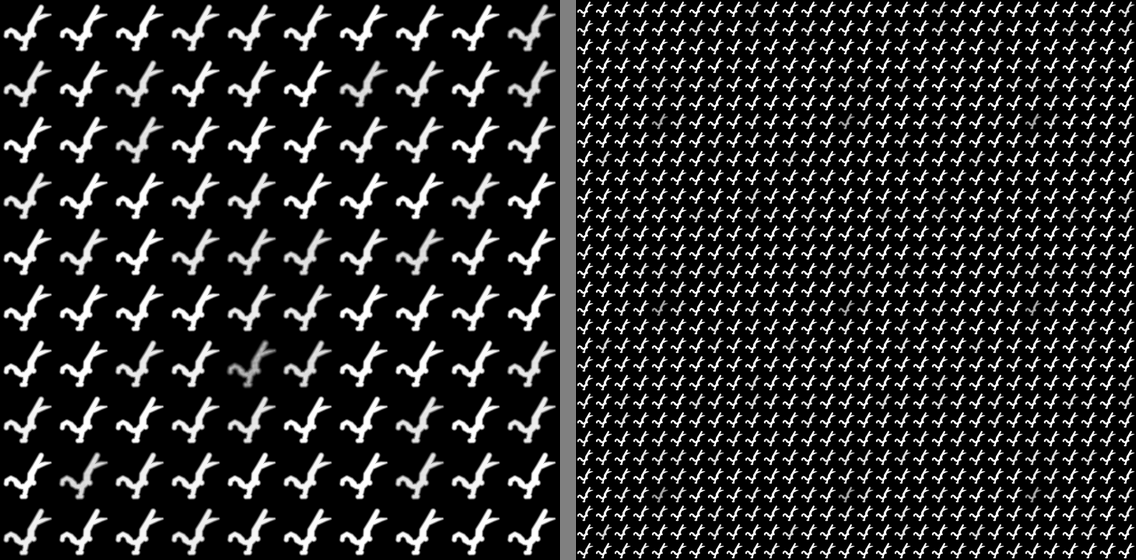
Left, the tile; right, the same tile 3 across and 3 down.
A Shadertoy shader for this pattern:

```glsl
// A ten by ten grid of pale forked twigs on black, each with a hooked side arm.
// Every twig is a union of tapered capsules with soft edges; a wrapped hash and
// layered sines give each repeat its own slight fading and mottling.

const float REPEATS = 10.0;            // twigs across and down
const float EDGE_SOFTNESS = 0.024;     // half width of the edge ramp, in cells
const float WORN_SOFTNESS = 0.020;     // extra ramp on a fully worn twig
const float WORN_DIMMING = 0.24;       // brightness lost on a fully worn twig
const float MOTTLE_AMOUNT = 0.14;      // uneven ink inside worn twigs
const float MOTTLE_WAVES = 40.0;       // whole waves across the canvas
const vec2 FADED_CELL = vec2(4.0, 3.0); // the one strongly worn repeat
const vec3 GROUND = vec3(0.0);
const vec3 INK = vec3(0.995);
const float TAU = 6.2831853;

float hash(vec2 cell) {
    vec3 p = fract(vec3(cell.xyx) * 0.1031);
    p += dot(p, p.yzx + 33.33);
    return fract((p.x + p.y) * p.z);
}

// Capsule from a to b; the z components are the end radii.
float limb(vec2 p, vec3 a, vec3 b) {
    vec2 pa = p - a.xy;
    vec2 ba = b.xy - a.xy;
    float t = clamp(dot(pa, ba) / dot(ba, ba), 0.0, 1.0);
    return length(pa - ba * t) - mix(a.z, b.z, t);
}

float twig(vec2 p) {
    vec3 fork  = vec3(0.630, 0.665, 0.055);
    vec3 prong = vec3(0.805, 0.722, 0.034);
    vec3 waist = vec3(0.555, 0.530, 0.063);
    vec3 hip   = vec3(0.550, 0.405, 0.065);
    vec3 base  = vec3(0.460, 0.310, 0.060);
    vec3 ankle = vec3(0.455, 0.215, 0.043);
    vec3 elbow = vec3(0.310, 0.360, 0.060);
    vec3 crown = vec3(0.195, 0.462, 0.042);
    vec3 bend  = vec3(0.122, 0.418, 0.042);

    // Forked top
    float d = limb(p, fork, vec3(0.735, 0.868, 0.045));
    d = min(d, limb(p, fork, prong));
    d = min(d, limb(p, prong, vec3(0.900, 0.737, 0.015)));

    // Knobbly stem and foot
    d = min(d, limb(p, fork, waist));
    d = min(d, limb(p, waist, hip));
    d = min(d, limb(p, hip, base));
    d = min(d, limb(p, hip, vec3(0.600, 0.378, 0.048)));
    d = min(d, limb(p, base, ankle));
    d = min(d, limb(p, ankle, vec3(0.430, 0.140, 0.043)));
    d = min(d, limb(p, vec3(0.392, 0.130, 0.040), vec3(0.450, 0.137, 0.045)));

    // Hooked side arm
    d = min(d, limb(p, base, vec3(0.360, 0.312, 0.043)));
    d = min(d, limb(p, vec3(0.360, 0.312, 0.043), elbow));
    d = min(d, limb(p, elbow, vec3(0.270, 0.422, 0.045)));
    d = min(d, limb(p, vec3(0.270, 0.422, 0.045), crown));
    d = min(d, limb(p, crown, bend));
    return min(d, limb(p, bend, vec3(0.113, 0.362, 0.042)));
}

// Sines with whole wave counts, so they wrap at the canvas edges.
float mottle(vec2 uv) {
    vec2 q = TAU * MOTTLE_WAVES * uv;
    float broad = sin(q.x + 1.3 * sin(q.y)) * sin(q.y + 0.7);
    float fine = sin(2.0 * q.x - q.y) * sin(q.x + 2.0 * q.y);
    return 0.5 + 0.25 * (broad + fine);
}

void mainImage(out vec4 fragColor, in vec2 fragCoord) {
    vec2 uv = fragCoord / iResolution.xy;
    vec2 grid = uv * REPEATS;
    vec2 cell = mod(floor(grid), REPEATS);
    float pixel = REPEATS / min(iResolution.x, iResolution.y);

    // Most repeats are crisp, a few are pale
    float wear = 0.5 * pow(hash(cell + 7.0), 3.0);
    if (distance(cell, FADED_CELL) < 0.5) wear = 1.0;

    float softness = max(EDGE_SOFTNESS + WORN_SOFTNESS * wear, 0.7 * pixel);
    float coverage = 1.0 - smoothstep(-softness, softness, twig(fract(grid)));
    float fading = wear * (WORN_DIMMING + MOTTLE_AMOUNT * mottle(uv));
    fragColor = vec4(mix(GROUND, INK, coverage * (1.0 - fading)), 1.0);
}
```
